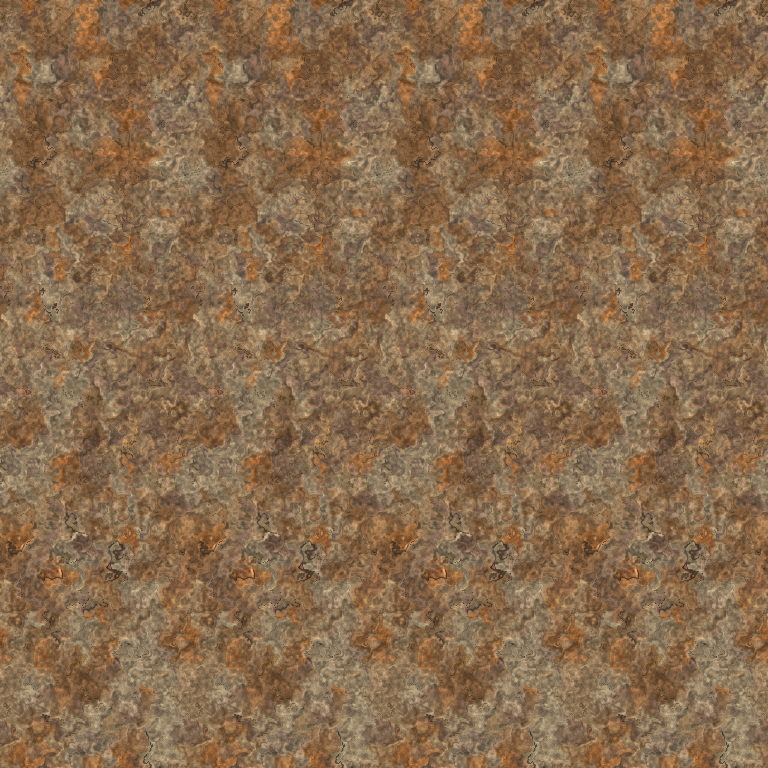
This pattern is drawn by a WebGL 1 fragment shader. Its source:

```glsl
precision highp float;

uniform vec2 u_resolution;

#define REPEATS vec2(4.0, 1.0)
#define TAN vec3(0.575, 0.470, 0.345)
#define BROWN vec3(0.490, 0.350, 0.225)
#define ASH vec3(0.585, 0.530, 0.430)
#define PLUM vec3(0.450, 0.360, 0.305)
#define RUST vec3(0.640, 0.385, 0.180)
#define CRACK vec3(0.170, 0.130, 0.100)
#define CRACK_WIDTH 0.045
#define GRAIN 0.52
#define FLAKE 0.13
#define RELIEF 0.75
#define TAU 6.2831853

float hash(vec2 p, float seed) {
    vec3 q = fract(vec3(p.xyx + seed * 17.3) * 0.1031);
    q += dot(q, q.yzx + 33.33);
    return fract((q.x + q.y) * q.z);
}

// Value noise on a tile, wrapping after a whole number of cells
float tileNoise(vec2 st, vec2 cells, float seed) {
    vec2 p = st * cells;
    vec2 i = floor(p);
    vec2 f = p - i;
    f = f * f * (3.0 - 2.0 * f);
    vec2 a = mod(i, cells);
    vec2 b = mod(i + 1.0, cells);
    return mix(mix(hash(a, seed), hash(vec2(b.x, a.y), seed), f.x),
               mix(hash(vec2(a.x, b.y), seed), hash(b, seed), f.x), f.y);
}

float tileFbm(vec2 st, vec2 cells, float seed) {
    float sum = 0.0;
    float weight = 0.5;
    for (int octave = 0; octave < 4; octave++) {
        sum += weight * tileNoise(st, cells, seed + float(octave));
        cells *= 2.0;
        weight *= 0.5;
    }
    return sum / 0.9375;
}

// Short fissures: a noise contour, broken up by a patchy mask
float fissures(vec2 st, vec2 cells, float seed) {
    float ridge = abs(tileNoise(st, cells, seed) - 0.5);
    float patches = tileNoise(st, cells * 0.8 + 0.2 * mod(cells, 5.0), seed + 5.0);
    return (1.0 - smoothstep(0.0, CRACK_WIDTH, ridge)) * smoothstep(0.66, 0.84, patches);
}

vec3 bark(vec2 st) {
    // Ragged edges for every patch
    vec2 wobble = vec2(tileFbm(st, vec2(20.0, 80.0), 1.0),
                       tileFbm(st, vec2(20.0, 80.0), 6.0)) - 0.5;
    vec2 p = st + wobble * vec2(0.16, 0.04);

    // Broad tones, broken into small flecks
    float fleck = tileFbm(p, vec2(18.0, 64.0), 16.0) - 0.5;
    float tone = tileFbm(p, vec2(6.0, 18.0), 11.0) + 0.7 * fleck
               + 0.025 * cos(TAU * st.x) - 0.06 * smoothstep(0.78, 0.98, st.y);
    vec3 col = mix(BROWN, TAN, smoothstep(0.28, 0.66, tone));
    float ash = tileFbm(p, vec2(7.0, 22.0), 21.0) + 0.45 * (tone - 0.5);
    col = mix(col, ASH, 0.65 * smoothstep(0.50, 0.72, ash));
    float plum = tileFbm(p, vec2(12.0, 42.0), 31.0) - 0.4 * fleck;
    col = mix(col, PLUM, 0.65 * smoothstep(0.54, 0.72, plum));

    // Upright rust stains along two columns
    float rust = tileFbm(p, vec2(9.0, 20.0), 41.0) - 0.04 * cos(2.0 * TAU * st.x)
               + 0.25 * fleck;
    col = mix(col, RUST, 0.70 * smoothstep(0.60, 0.80, rust));

    // Curled flakes from the contours of a smaller noise
    float layers = tileFbm(p, vec2(14.0, 52.0), 51.0) * 7.0;
    float curl = abs(fract(layers) - 0.5) * 2.0;
    col *= 1.0 + FLAKE * (curl - 0.5);

    // Rough surface lit from the upper left
    vec2 toLight = vec2(-0.016, 0.004);
    float slope = tileFbm(p, vec2(22.0, 80.0), 56.0)
                - tileFbm(p + toLight, vec2(22.0, 80.0), 56.0);
    col *= 1.0 + RELIEF * slope;

    // Cracks, coarse and fine
    float crack = max(fissures(p, vec2(10.0, 35.0), 61.0),
                      0.7 * fissures(p, vec2(20.0, 70.0), 71.0));
    col = mix(col, CRACK, 0.70 * crack);

    // Grain
    float grain = 0.65 * tileNoise(st, vec2(64.0, 256.0), 81.0)
                + 0.35 * tileNoise(p, vec2(36.0, 144.0), 91.0) - 0.5;
    col *= 1.0 + GRAIN * grain;
    return col;
}

void main() {
    vec2 uv = gl_FragCoord.xy / u_resolution;
    gl_FragColor = vec4(clamp(bark(fract(uv * REPEATS)), 0.0, 1.0), 1.0);
}
```
